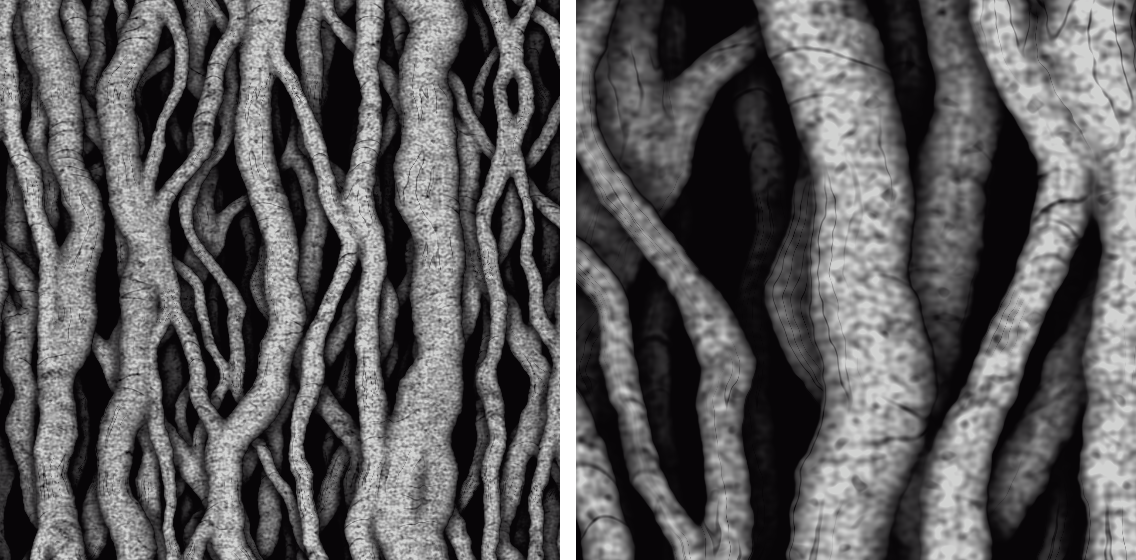
Left: the whole. Right: its middle third, enlarged.
This texture is drawn by a WebGL 1 fragment shader. Its source:

```glsl
precision highp float;
// Tangle of pale grey bark-covered roots hanging before a black hollow.
// Four layers of wandering vertical strands are painted back to front; strands
// in a layer fuse by a smooth maximum, then get rounded shading and bark noise.
uniform vec2 u_resolution;

#define TRUNK_SPACING 0.084
#define TRUNK_WIDTHS vec2(0.013, 0.047)
#define TANGLE_SPACING 0.102
#define TANGLE_WIDTHS vec2(0.009, 0.024)
#define DEEP_SPACING 0.06
#define DEEP_WIDTHS vec2(0.006, 0.015)
#define FUSION 170.0
#define EDGE_SOFTNESS 0.0011
#define SHADOW_REACH 0.022
#define BARK_CONTRAST 0.56
#define HOLLOW_COLOUR vec3(0.026, 0.018, 0.026)
#define BARK_COLOUR vec3(0.70, 0.70, 0.70)

vec2 hash2(vec2 p) {
  vec3 q = fract(p.xyx * vec3(0.1031, 0.1030, 0.0973));
  q += dot(q, q.yzx + 33.33);
  return fract((q.xx + q.yz) * q.zy);
}

float cornerRamp(vec2 cell, vec2 offset) {
  return dot(hash2(cell) * 2.0 - 1.0, offset);
}

// Gradient noise, roughly -1 to 1
float gradientNoise(vec2 p) {
  vec2 cell = floor(p), f = p - cell;
  vec2 e = vec2(1.0, 0.0);
  vec2 blend = f * f * f * (f * (f * 6.0 - 15.0) + 10.0);
  float low = mix(cornerRamp(cell, f), cornerRamp(cell + e, f - e), blend.x);
  float high = mix(cornerRamp(cell + e.yx, f - e.yx),
                   cornerRamp(cell + e.xx, f - e.xx), blend.x);
  return 1.6 * mix(low, high, blend.y);
}

// Thin dark lines along the zero crossings of noise
float noiseLine(vec2 p, float thickness) {
  return 1.0 - smoothstep(0.0, thickness, abs(gradientNoise(p)));
}

// Sideways drift of one strand at height y
float drift(float y, float strand) {
  return gradientNoise(vec2(y * 2.6, strand))
       + 0.33 * gradientNoise(vec2(y * 7.5, strand + 41.3));
}

// Fused strands: x = depth inside edge, y = half width, z = across, w = tone
vec4 strandLayer(vec2 p, float spacing, vec2 widths, float wander, float seed) {
  float total = 0.0;
  vec3 traits = vec3(0.0);
  for (int j = -3; j <= 3; j++) {
    float id = floor(p.x / spacing) + float(j);
    vec2 rnd = hash2(vec2(id + 50.0, seed));
    float strand = id * 3.37 + seed;
    float here = drift(p.y, strand);
    float slope = wander * (drift(p.y + 0.01, strand) - here) / 0.01;
    float centre = (id + 0.2 + 0.6 * rnd.x) * spacing + wander * here;
    float width = mix(widths.x, widths.y, rnd.y)
                * (1.0 + 0.33 * gradientNoise(vec2(p.y * 5.5, strand + 83.7)));
    float across = (p.x - centre) / sqrt(1.0 + slope * slope);
    float weight = exp(FUSION * (width - abs(across)));
    total += weight;
    traits += weight * vec3(width, across / width, 0.88 + 0.24 * rnd.x);
  }
  return vec4(log(total) / FUSION, traits / total);
}

// Wrinkles bending around the strand, lengthwise furrows, grain and cracks
float barkRelief(vec2 p, float across) {
  float bentY = p.y + 0.01 * across * across + 0.004 * gradientNoise(p * 21.0);
  float wrinkles = gradientNoise(vec2(p.x * 30.0, bentY * 125.0));
  float furrows = gradientNoise(vec2(across * 4.0, p.y * 9.0));
  float mottle = gradientNoise(p * vec2(55.0, 70.0));
  float grain = gradientNoise(p * vec2(165.0, 195.0));
  float pores = smoothstep(0.3, 0.7, gradientNoise(p * vec2(95.0, 110.0) + 5.0));
  float patches = gradientNoise(p * 10.0 + 31.0);
  float rings = noiseLine(vec2(p.x * 8.0, bentY * 30.0) + 9.0, 0.09)
              * smoothstep(0.0, 0.35, patches);
  float splits = noiseLine(vec2(across * 2.2, p.y * 6.0) + 17.0, 0.06)
               * smoothstep(0.0, 0.35, -patches);
  return 0.45 * wrinkles + 0.25 * furrows + 0.35 * mottle + 0.75 * grain
       - 0.5 * pores - 0.8 * rings - 0.8 * splits + 0.08;
}

// Shade what lies behind, then lay the strands over it
float paintLayer(float behind, vec2 p, vec4 layer, float brightness) {
  float cover = smoothstep(-EDGE_SOFTNESS, EDGE_SOFTNESS, layer.x);
  float shadow = mix(0.3, 1.0, smoothstep(0.0, SHADOW_REACH, -layer.x));
  float rim = 1.0 - clamp(layer.x / layer.y, 0.0, 1.0);
  float across = clamp(layer.z, -1.0, 1.0);
  float light = 0.12 + 0.76 * (1.0 - rim * rim * rim) - 0.07 * across;
  light *= layer.w * brightness * (1.0 + BARK_CONTRAST * barkRelief(p, across));
  return mix(behind * shadow, light, cover);
}

void main() {
  vec2 p = gl_FragCoord.xy / u_resolution.y;
  // Knobbly outlines
  vec2 bent = p;
  bent.x += 0.007 * gradientNoise(p * 16.0) + 0.0028 * gradientNoise(p * 48.0)
          + 0.001 * gradientNoise(p * 120.0);
  vec2 leanRight = vec2(bent.x - 0.3 * p.y, p.y);
  vec2 leanLeft = vec2(bent.x + 0.24 * p.y, p.y);

  vec4 deep = strandLayer(bent, DEEP_SPACING, DEEP_WIDTHS, 0.07, 12.4);
  vec4 rightTangle = strandLayer(leanRight, TANGLE_SPACING, TANGLE_WIDTHS, 0.13, 147.6);
  vec4 leftTangle = strandLayer(leanLeft, TANGLE_SPACING, TANGLE_WIDTHS, 0.13, 271.3);
  vec4 trunks = strandLayer(bent, TRUNK_SPACING, TRUNK_WIDTHS, 0.095, 393.7);

  float light = paintLayer(0.0, p, deep, 0.27);
  light = paintLayer(light, p, rightTangle, 0.68);
  light = paintLayer(light, p, leftTangle, 0.88);
  light = paintLayer(light, p, trunks, 1.02);
  // Sink the faintest tones into the hollow
  light = clamp(light, 0.0, 1.18) * smoothstep(0.0, 0.2, light);
  gl_FragColor = vec4(mix(HOLLOW_COLOUR, BARK_COLOUR, light), 1.0);
}
```
